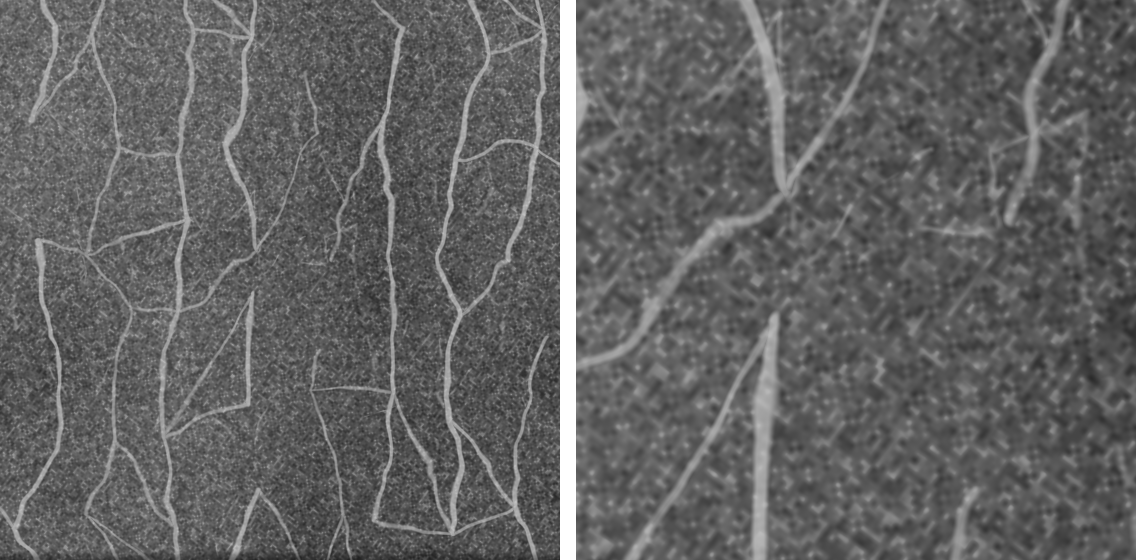
Left, the full canvas; right, a detail of the centre.
Reproduce this texture procedurally as a WebGL 1 fragment shader.

```glsl
precision highp float;
uniform vec2 u_resolution;

const float BACKGROUND = 0.352;
const float VESSEL = 0.68;

float hash(vec2 p) {
  vec3 q = fract(p.xyx * 0.1031);
  q += dot(q, q.yzx + 33.33);
  return fract((q.x + q.y) * q.z);
}

float noise(vec2 p) {
  vec2 cell = floor(p), f = fract(p);
  f = f * f * (3.0 - 2.0 * f);
  return mix(mix(hash(cell), hash(cell + vec2(1.0, 0.0)), f.x),
             mix(hash(cell + vec2(0.0, 1.0)), hash(cell + 1.0), f.x), f.y);
}

vec2 warp(vec2 p, float frequency, float amount) {
  vec2 q = p * frequency;
  return p + amount * (vec2(noise(q + 11.0), noise(q + 57.0)) - 0.5);
}

// Jittered branching point of one grid cell
vec2 node(vec2 cell, float seed) {
  vec2 jitter = vec2(hash(cell + seed), hash(cell + seed + 37.0)) - 0.5;
  return cell + 0.5 + jitter * vec2(0.78, 0.66);
}

// Thickness from 0 to 1, mostly inherited along a column
float caliber(vec2 cell, float seed) {
  float column = hash(vec2(cell.x + seed, seed + 5.0));
  return mix(column, hash(cell + seed + 71.0), 0.4);
}

// Tapered tube: opacity falls off softly at its rim
float tube(vec2 p, vec2 a, vec2 b, float startCaliber, float endCaliber, float bead) {
  vec2 axis = b - a;
  float t = clamp(dot(p - a, axis) / dot(axis, axis), 0.0, 1.0);
  float c = mix(startCaliber, endCaliber, t);
  float radius = mix(0.0014, 0.0054, c);
  float body = 1.0 - smoothstep(radius - 0.002, radius + 0.0024, length(p - a - axis * t));
  return body * mix(0.42 + 0.5 * bead, 1.0, smoothstep(0.1, 0.75, c));
}

// Descending vessels joined by sideways branches
float network(vec2 p, vec2 size, float seed, float thickness,
              float trunkChance, float branchChance, float bead) {
  vec2 home = floor(p / size);
  float coverage = 0.0;
  for (int j = 0; j <= 1; j++) {
    for (int i = -1; i <= 1; i++) {
      vec2 cell = home + vec2(float(i), float(j));
      vec2 below = cell - vec2(0.0, 1.0);
      float side = hash(vec2(cell.y, seed + 9.0)) < 0.5 ? -1.0 : 1.0;
      float drop = step(0.35, hash(cell + seed + 83.0));
      vec2 beside = cell + vec2(side, -drop);
      vec2 start = node(cell, seed) * size;
      float c = caliber(cell, seed) * thickness;

      float trunk = tube(p, start, node(below, seed) * size,
                         c, caliber(below, seed) * thickness, bead);
      float branch = tube(p, start, node(beside, seed) * size,
                          c * 0.6, caliber(beside, seed) * thickness * 0.6, bead);
      trunk *= step(hash(cell + seed + 19.0), trunkChance);
      branch *= step(hash(cell + seed + 43.0), branchChance);
      coverage = max(coverage, max(trunk, branch));
    }
  }
  return coverage;
}

// Uneven illumination, brighter at the upper left
float illumination(vec2 p) {
  float clouds = 0.09 * (noise(p * 3.2 + 4.0) - 0.5) + 0.05 * (noise(p * 9.0) - 0.5);
  return clouds + 0.05 * (p.y - 0.5) - 0.045 * (p.x - 0.5);
}

// Speckle with a few brighter grains
float speckle(vec2 p) {
  vec2 q = mat2(0.8, 0.6, -0.6, 0.8) * p;
  float fine = noise(q * 255.0 + 20.0);
  float coarse = noise(p * 125.0 + 90.0);
  return 0.19 * (fine - 0.5) + 0.11 * (coarse - 0.5)
       + 0.11 * smoothstep(0.6, 1.0, fine) * coarse;
}

void main() {
  vec2 p = gl_FragCoord.xy / u_resolution.y;
  float bead = noise(p * 95.0 + 31.0);
  float grain = speckle(p);

  // Large vessels and fine capillaries
  vec2 bent = warp(warp(p, 11.0, 0.03), 38.0, 0.009);
  float vessels = network(bent, vec2(0.127, 0.165), 17.0, 1.0, 0.9, 0.42, bead);
  vec2 crinkled = warp(warp(p, 17.0, 0.03), 55.0, 0.009);
  float capillaries = network(crinkled, vec2(0.062, 0.078), 141.0, 0.3, 0.34, 0.2, bead);
  float patches = smoothstep(0.25, 0.65, noise(p * 7.0 + 63.0));
  capillaries *= 0.62 * patches * smoothstep(0.1, 0.65, bead);

  // Blend the layers over the speckled ground
  float ground = BACKGROUND + illumination(p) + grain;
  float shade = mix(ground, VESSEL + 0.4 * grain, max(vessels * 0.94, capillaries));
  shade *= mix(0.65, 1.0, smoothstep(0.0, 0.018, p.y));
  gl_FragColor = vec4(vec3(clamp(shade, 0.0, 1.0)), 1.0);
}
```
